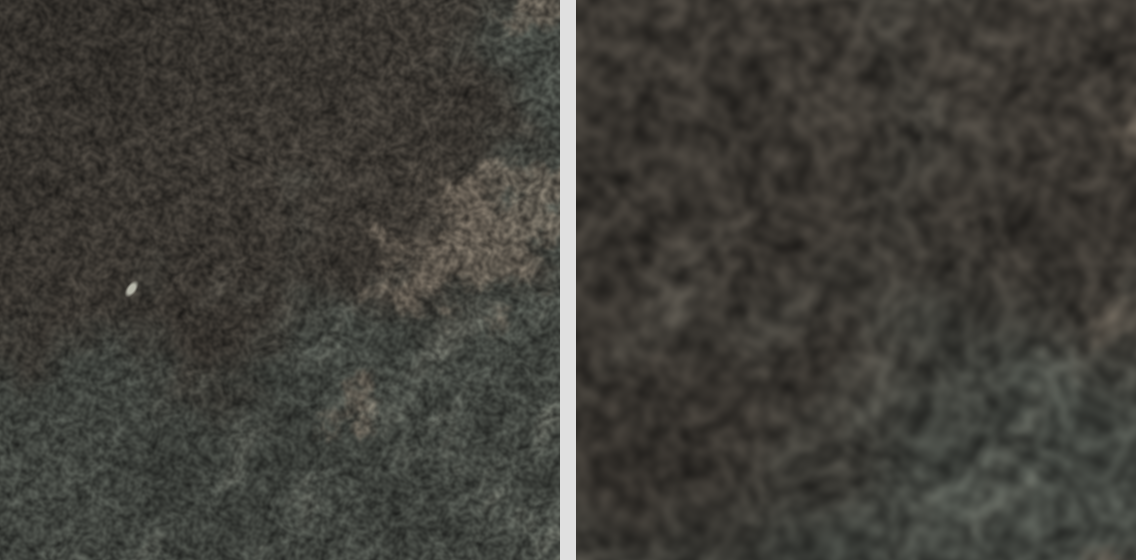
Left: the whole. Right: its middle third, enlarged.
A WebGL 1 fragment shader for this texture:

```glsl
precision highp float;
// Weathered dark rock: brown and grey-green ground under a fine, soft grain.
// Layered gradient noise gives grain and slanted streaks; noise-broken
// ellipses place the pale mineral crust, and one small chip lies on top.

uniform vec2 u_resolution;

const vec3 BROWN = vec3(0.240, 0.224, 0.202);
const vec3 GREEN_GREY = vec3(0.248, 0.262, 0.242);
const vec3 PALE_CRUST = vec3(0.435, 0.400, 0.355);
const vec3 PALE_STREAK = vec3(0.385, 0.392, 0.360);
const vec3 CHIP = vec3(0.72, 0.72, 0.67);

const float STREAK_ANGLE = 0.85;   // radians, rising to the right
const float COARSE_SCALE = 26.0;   // noise cells across the canvas
const float GRAIN_SCALE = 58.0;
const float FINE_SCALE = 108.0;
const float COARSE_AMOUNT = 0.24;  // relative brightness swings
const float GRAIN_AMOUNT = 0.42;
const float FINE_AMOUNT = 0.38;
const float STREAK_AMOUNT = 0.24;

vec2 gradientAt(vec2 cell) {
  vec3 p = fract(cell.xyx * vec3(0.1031, 0.1030, 0.0973));
  p += dot(p, p.yzx + 33.33);
  float angle = 6.2832 * fract((p.x + p.y) * p.z);
  return vec2(cos(angle), sin(angle));
}

float gradientNoise(vec2 p) {
  vec2 cell = floor(p);
  vec2 f = p - cell;
  vec2 blend = f * f * f * (f * (f * 6.0 - 15.0) + 10.0);
  vec2 e = vec2(0.0, 1.0);
  float a = dot(gradientAt(cell), f);
  float b = dot(gradientAt(cell + e.yx), f - e.yx);
  float c = dot(gradientAt(cell + e.xy), f - e.xy);
  float d = dot(gradientAt(cell + e.yy), f - e.yy);
  return mix(mix(a, b, blend.x), mix(c, d, blend.x), blend.y);
}

float fbm(vec2 p) {
  float sum = 0.0;
  float amplitude = 1.0;
  for (int i = 0; i < 4; i++) {
    sum += amplitude * gradientNoise(p);
    p = mat2(1.6, 1.2, -1.2, 1.6) * p + 17.3;
    amplitude *= 0.55;
  }
  return sum;
}

vec2 rotateBy(vec2 p, float angle) {
  float c = cos(angle);
  float s = sin(angle);
  return vec2(c * p.x + s * p.y, c * p.y - s * p.x);
}

// 1 at the centre, 0 on the rim, negative outside
float ellipse(vec2 p, vec2 centre, vec2 radii, float angle) {
  return 1.0 - length(rotateBy(p - centre, angle) / radii);
}

void main() {
  vec2 uv = gl_FragCoord.xy / u_resolution;
  vec2 along = rotateBy(uv, STREAK_ANGLE);

  // Broad ground: brown above left, grey-green below and at the right
  float broad = fbm(uv * 3.5 + 4.0);
  float lowerBand = 0.36 + 0.22 * uv.x - uv.y;
  float rightEdge = 0.9 * (uv.x - 0.9);
  float greenness = max(lowerBand, rightEdge) + 0.25 * broad;
  vec3 color = mix(BROWN, GREEN_GREY, smoothstep(-0.12, 0.16, greenness));
  color *= 0.98 + 0.10 * (uv.x - uv.y) + 0.12 * broad;

  // Slanted streaks, strongest in the lower right
  float streak = fbm(along * vec2(5.0, 13.0) + 9.0);
  float streakZone = smoothstep(0.25, 0.9, uv.x + 0.35 - 0.6 * uv.y);
  streakZone *= smoothstep(0.65, 0.4, uv.y);
  color *= 1.0 + STREAK_AMOUNT * streak * (0.35 + 0.65 * streakZone);
  float paleStreak = smoothstep(0.12, 0.62, streak) * streakZone;
  color = mix(color, PALE_STREAK, 0.6 * paleStreak);

  // Pale crust, broken into ragged flakes
  float flakes = fbm(uv * 14.0 + 31.0);
  float crust = ellipse(uv, vec2(0.87, 0.58), vec2(0.25, 0.15), 0.45);
  crust = max(crust, ellipse(uv, vec2(0.96, 0.98), vec2(0.09, 0.05), 0.2));
  crust = max(crust, ellipse(uv, vec2(0.62, 0.26), vec2(0.10, 0.06), 1.1) - 0.1);
  float crustCover = smoothstep(0.05, 0.65, crust + 0.75 * flakes);
  crustCover *= smoothstep(-0.45, 0.1, crust);
  color = mix(color, PALE_CRUST, 0.72 * crustCover);

  // Fine mottled grain, bent a little so it does not follow the lattice
  vec2 bend = 0.006 * vec2(gradientNoise(uv * 21.0), gradientNoise(uv * 21.0 + 50.0));
  vec2 grainUv = uv + bend;
  float grain = COARSE_AMOUNT * gradientNoise(grainUv * COARSE_SCALE + 3.0);
  grain += GRAIN_AMOUNT * gradientNoise(rotateBy(grainUv, 0.5) * GRAIN_SCALE + 71.0);
  grain += FINE_AMOUNT * gradientNoise(rotateBy(grainUv, 1.1) * FINE_SCALE + 130.0);
  color *= 1.0 + grain;

  // Single bright chip
  float chip = ellipse(uv, vec2(0.235, 0.484), vec2(0.019, 0.010), 0.95);
  color = mix(color, CHIP, smoothstep(0.0, 0.6, chip));

  gl_FragColor = vec4(clamp(color, 0.0, 1.0), 1.0);
}
```
